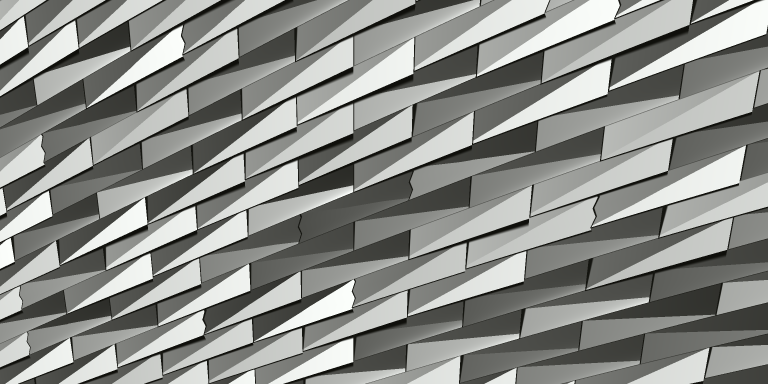
Write a Shadertoy shader that draws this pattern.

```glsl
// Three random values per cell from integer mixing
vec3 hash3(vec2 cell, int salt) {
    uvec3 h = uvec3(ivec3(ivec2(cell) + 64, salt));
    h = h * 1664525u + 1013904223u;
    h.x += h.y * h.z; h.y += h.z * h.x; h.z += h.x * h.y;
    h ^= h >> 16u;
    h.x += h.y * h.z; h.y += h.z * h.x; h.z += h.x * h.y;
    return vec3(h >> 8u) / 16777216.0;
}

// Bent grid: x counts half panels, y counts slanted rows
vec2 facadeGrid(vec2 p) {
    float x = p.x - 0.92;
    float spread = x / (0.93 + 0.185 * p.y);
    float level = (p.y - 0.305 * x + 0.02 * x * x) / (1.0 + 0.21 * x);
    return vec2(7.0 + 7.03 * spread - 0.92 * spread * spread,
                0.13 + 14.7 * level - 1.9 * level * level);
}

// Panel index in xy, position within the panel in zw
vec4 panelAt(vec2 grid, float row) {
    float along = (grid.x - mod(row, 2.0)) * 0.5;
    float rise = grid.y - row;
    float ragged = step(0.87, hash3(vec2(round(along), row), 7).x);
    along += ragged * 0.06 * (abs(fract(rise * 1.7) - 0.5) - 0.25);
    return vec4(floor(along), row, fract(along), rise);
}

bool isLit(vec4 panel) {
    return hash3(panel.xy, 1).x > 0.32 + 0.02 * panel.x;
}

// How far the lower edge hangs over the row below
float overhang(vec4 panel) {
    return isLit(panel) ? 0.1 * hash3(panel.xy, 2).x * panel.z : 0.0;
}

// Two flat facets meeting along a diagonal fold
float facetTone(vec4 panel) {
    vec3 rnd = hash3(panel.xy, 3);
    float hang = overhang(panel);
    float height = (panel.w + hang) / (1.0 + hang);
    float slide = panel.z - 0.5;
    if (isLit(panel)) {
        float fold = mix(0.1 * rnd.x, 1.0, panel.z);
        return height > fold ? mix(0.22, 0.68, rnd.z) - 0.1 * slide
                             : mix(0.76, 0.97, rnd.y) + 0.05 * slide;
    }
    float fold = mix(1.0, 0.25 * rnd.x, panel.z);
    float tone = height > fold ? mix(0.19, 0.32, rnd.y) - 0.06 * slide
                               : mix(0.34, 0.74, rnd.z) + 0.08 * slide;
    // Light bounced up from the row below
    return tone + 0.3 * rnd.x * exp(-6.0 * height) * panel.z;
}

float facadeTone(vec2 p) {
    vec2 grid = facadeGrid(p);
    float row = floor(grid.y);
    vec4 panel = panelAt(grid, row);
    vec4 above = panelAt(grid, row + 1.0);
    float gap = -above.w - overhang(above);
    if (gap < 0.0) panel = above;
    float tone = facetTone(panel);

    // Soft shadow below the panel above, a faint seam where it lies flush
    if (gap >= 0.0) {
        bool lit = isLit(above);
        float depth = lit ? 0.04 + 0.26 * hash3(above.xy, 4).y * above.z : 0.03;
        tone = mix(lit ? 0.06 : 0.6 * tone, tone, smoothstep(0.45 * depth, depth, gap));
    }

    // Upright joint, widening upward on some panels
    float joint = 0.01 + 0.04 * pow(hash3(panel.xy, 5).x, 3.0) * max(panel.w, 0.0);
    return mix(0.08, tone, smoothstep(0.6 * joint, joint, panel.z));
}

void mainImage(out vec4 fragColor, in vec2 fragCoord) {
    // Average a grid of samples inside each pixel
    float tone = 0.0;
    for (int i = 0; i < 9; i++) {
        vec2 offset = (vec2(i % 3, i / 3) - 1.0) / 3.0;
        tone += facadeTone((fragCoord + offset) / iResolution.y) / 9.0;
    }
    vec3 color = tone * vec3(1.0, 1.012, 1.0) - vec3(0.0, 0.0, 0.018 * (1.0 - tone));
    fragColor = vec4(clamp(color, 0.0, 1.0), 1.0);
}
```
